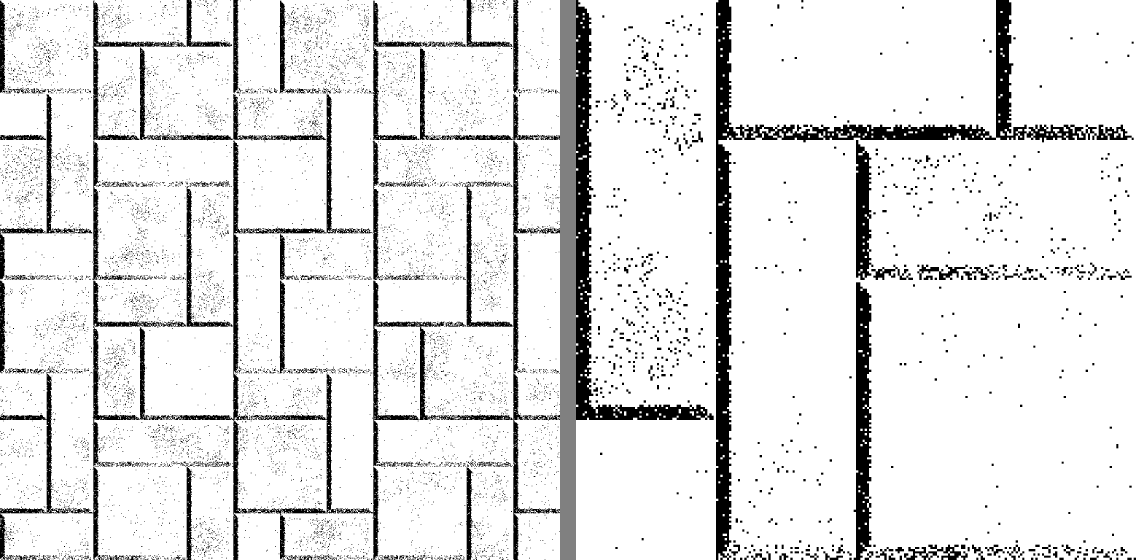
Left, the full canvas; right, a detail of the centre.
Reproduce this pattern procedurally as a Shadertoy shader.

```glsl
const float UNITS = 12.0;        // grid units across the canvas
const float PERIOD = 6.0;        // units in one repeat of the layout
const float GRAINS = 768.0;      // ink grains across the canvas
const float BEVEL = 0.1;         // shaded edge width, in units
const float RAGGED = 0.025;      // roughness of the inner bevel edge
const float SIDE_INK = 0.95;     // ink density on left edges
const float HEAVY_INK = 0.76;    // density on odd bottom edges
const float LIGHT_INK = 0.34;    // density on even bottom edges
const float INK_SWELL = 0.16;    // density swing along bottom edges
const float LIT_INK = 0.004;     // density on top and right edges
const float SPECK_INK = 0.15;    // peak density of stone specks
const int SAMPLES = 3;           // samples per pixel side
const float PI = 3.14159265;
const vec3 INK = vec3(0.0);
const vec3 PAPER = vec3(1.0);

// Stones of one repeat: column, row from the top, width, height
const vec4 STONES[12] = vec4[12](
    vec4(2, 1, 1, 2), vec4(3, 1, 2, 2), vec4(2, 3, 3, 1),
    vec4(2, 4, 2, 2), vec4(4, 4, 1, 3), vec4(2, 0, 2, 1),
    vec4(5, 5, 1, 3), vec4(0, 5, 2, 1), vec4(0, 0, 2, 2),
    vec4(5, 2, 2, 1), vec4(5, 3, 2, 2), vec4(1, 2, 1, 3));

float hash(vec2 cell, float seed) {
    uvec3 v = uvec3(ivec3(vec3(cell, seed))) * uvec3(1597334677u, 3812015801u, 2798796415u);
    uint n = v.x ^ v.y ^ v.z;
    n = (n ^ (n >> 16)) * 2246822519u;
    n = (n ^ (n >> 13)) * 3266489917u;
    return float((n ^ (n >> 16)) >> 8) / 16777216.0;
}

// Value noise on a lattice that wraps at the canvas edges
float wrapNoise(vec2 uv, float cells) {
    vec2 p = uv * cells;
    vec2 i = floor(p);
    vec2 f = smoothstep(0.0, 1.0, p - i);
    vec2 a = mod(i, cells);
    vec2 b = mod(i + 1.0, cells);
    return mix(mix(hash(a, cells), hash(vec2(b.x, a.y), cells), f.x),
               mix(hash(vec2(a.x, b.y), cells), hash(b, cells), f.x), f.y);
}

float clumps(vec2 uv) {
    float sum = 0.5 * wrapNoise(uv, 2.0 * UNITS)
              + 0.3 * wrapNoise(uv, 4.0 * UNITS)
              + 0.2 * wrapNoise(uv, 8.0 * UNITS);
    return smoothstep(0.35, 0.9, sum);
}

// Finds the stone under p; gives its size and the offset from its top left
vec2 findStone(vec2 p, out vec4 stone) {
    vec2 local = vec2(0.0);
    stone = STONES[0];
    for (int i = 0; i < 12; i++) {
        vec2 d = mod(p - STONES[i].xy, PERIOD);
        if (all(lessThan(d, STONES[i].zw))) {
            stone = STONES[i];
            local = d;
        }
    }
    return local;
}

// Chance that a grain at uv is inked
float inkDensity(vec2 uv, float roughness) {
    vec2 p = vec2(uv.x, 1.0 - uv.y) * UNITS;
    vec4 stone;
    vec2 local = findStone(p, stone);
    vec2 origin = mod(floor(p - local + 0.5), UNITS);

    // Mitred bevel: the nearest side decides the shade
    float left = local.x;
    float bottom = stone.w - local.y;
    float lit = min(local.y, stone.z - local.x);
    float edge = BEVEL + RAGGED * (roughness - 0.5);
    if (min(lit, min(left, bottom)) < edge) {
        if (lit < min(left, bottom)) return LIT_INK;
        if (left < bottom) return SIDE_INK;
        float odd = mod(stone.y + stone.w, 2.0);
        return mix(LIGHT_INK, HEAVY_INK, odd) + INK_SWELL * cos(PI * (p.x - 0.5));
    }

    // Clumped specks, with some stones left nearly clean
    float wear = smoothstep(0.1, 0.6, hash(origin, 7.0));
    return 0.001 + SPECK_INK * wear * clumps(uv);
}

void mainImage(out vec4 fragColor, in vec2 fragCoord) {
    float coverage = 0.0;
    for (int j = 0; j < SAMPLES; j++) {
        for (int i = 0; i < SAMPLES; i++) {
            vec2 shift = (vec2(i, j) + 0.5) / float(SAMPLES) - 0.5;
            vec2 grain = floor(fract((fragCoord + shift) / iResolution.xy) * GRAINS);
            float density = inkDensity((grain + 0.5) / GRAINS, hash(grain, 3.0));
            coverage += step(hash(grain, 5.0), density);
        }
    }
    coverage /= float(SAMPLES * SAMPLES);
    fragColor = vec4(mix(PAPER, INK, coverage), 1.0);
}
```
